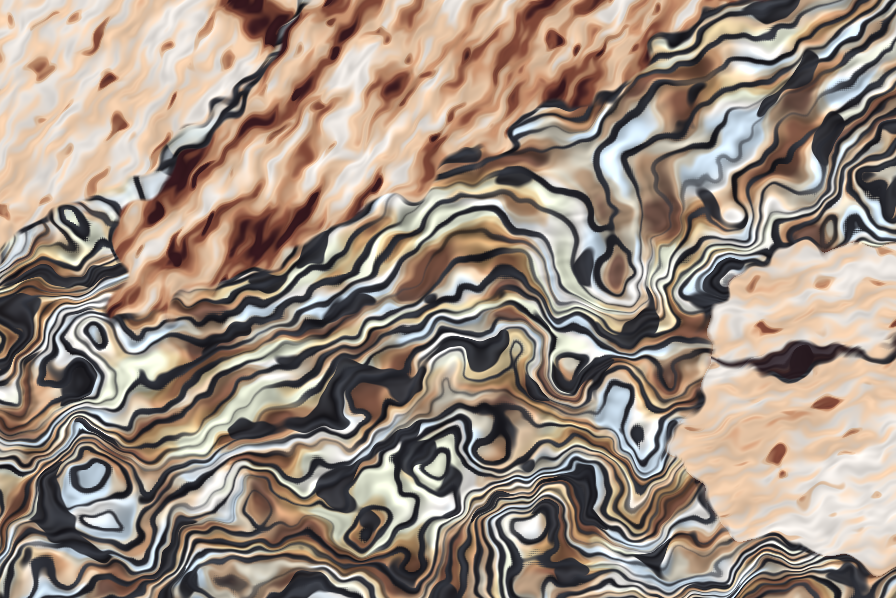
A Shadertoy shader for this texture:

```glsl
// Painted stone: streaked peach slabs set in swirling, dark-veined bands

vec2 hashGradient(vec2 cell) {
    vec3 k = fract(cell.xyx * vec3(0.1031, 0.1030, 0.0973));
    k += dot(k, k.yzx + 33.33);
    float angle = 6.2832 * fract((k.x + k.y) * k.z);
    return vec2(cos(angle), sin(angle));
}

float gradientNoise(vec2 p) {
    vec2 i = floor(p), f = p - i;
    vec2 u = f * f * f * (f * (f * 6.0 - 15.0) + 10.0), e = vec2(0, 1);
    float low = mix(dot(hashGradient(i), f), dot(hashGradient(i + e.yx), f - e.yx), u.x);
    float high = mix(dot(hashGradient(i + e), f - e), dot(hashGradient(i + 1.0), f - 1.0), u.x);
    return 1.5 * mix(low, high, u.y);
}

float fbm(vec2 p) {
    return 0.65 * gradientNoise(p) + 0.35 * gradientNoise(p * 2.1 + 17.3);
}

vec2 noise2(vec2 p) {
    return vec2(gradientNoise(p), gradientNoise(p + 41.7));
}

vec2 turn(vec2 p, float a) {
    return vec2(cos(a) * p.x + sin(a) * p.y, cos(a) * p.y - sin(a) * p.x);
}

// Smooth slab: tone 0 is pale, 1 is dark red
vec3 slabColor(float tone) {
    vec3 c = mix(vec3(0.93, 0.91, 0.89), vec3(0.89, 0.76, 0.64), smoothstep(-0.02, 0.28, tone));
    c = mix(c, vec3(0.75, 0.55, 0.42), smoothstep(0.34, 0.56, tone));
    c = mix(c, vec3(0.48, 0.27, 0.21), smoothstep(0.56, 0.78, tone));
    return mix(c, vec3(0.20, 0.09, 0.11), smoothstep(0.80, 1.05, tone));
}

vec3 bandColor(float pick, float tint) {
    vec3 c = mix(vec3(0.90, 0.89, 0.88), vec3(0.85, 0.75, 0.64), smoothstep(0.32, 0.48, pick));
    c = mix(c, vec3(0.73, 0.56, 0.43), smoothstep(0.53, 0.66, pick));
    c = mix(c, vec3(0.46, 0.31, 0.25), smoothstep(0.70, 0.88, pick));
    c = mix(c, c * vec3(0.88, 0.97, 1.05), smoothstep(0.0, 0.35, tint));
    return mix(c, c * vec3(0.97, 1.0, 0.92), smoothstep(0.0, 0.35, -tint));
}

void mainImage(out vec4 fragColor, in vec2 fragCoord) {
    vec2 p = fragCoord / iResolution.y;
    float pixel = 1.0 / iResolution.y;

    // Brush-like distortion
    vec2 q = p + 0.015 * noise2(p * 13.0) + 0.008 * noise2(p * 31.0);
    vec2 edge = q + 0.035 * noise2(p * 6.0 + 9.0) + 0.022 * noise2(p * 17.0 + 4.0);

    // Slab outlines, positive inside
    float strip = (edge.y - 0.33 - 0.52 * edge.x) * 0.88;
    float vein = (edge.y - 0.58 - 0.3 * edge.x - 1.1 * edge.x * edge.x) / (1.1 + edge.x);
    float veinWidth = mix(0.035, 0.006, smoothstep(0.2, 0.5, p.x));
    float middle = min(min(strip, edge.x - 0.20), -vein - veinWidth);
    float corner = vein - 0.008;
    vec2 b = abs(edge - vec2(1.5, 0.32)) / vec2(0.34, 0.25);
    b *= b;
    float block = (1.0 - pow(dot(b, b), 0.25)) * 0.28;
    float seam = abs(edge.y - 0.41 - 0.12 * (edge.x - 1.3))
        - 0.004 - 0.03 * exp(-pow((edge.x - 1.31) / 0.06, 2.0));
    float slab = max(max(corner, middle), min(block, seam));
    float isRight = step(0.0, block);
    float isMiddle = step(corner, middle) * (1.0 - isRight);

    // Slab streaks
    vec2 s = turn(q, mix(0.93, 0.32, isRight));
    float grain = fbm(s * vec2(6.0, 25.0));
    float fine = gradientNoise(s * vec2(24.0, 70.0) + 5.0);
    float tone = 0.15 + 0.10 * isMiddle + mix(0.38, 1.0, isMiddle) * grain
        + 0.22 * fine + 0.28 * gradientNoise(p * 3.5 + 3.0);
    tone += isMiddle * 0.36 * exp(-9.0 * max(middle, 0.0));
    tone += 0.5 * smoothstep(0.40, 0.75, gradientNoise(s * vec2(18.0, 36.0) + 60.0));
    tone += 0.9 * exp(-pow(length((edge - vec2(0.42, 0.97)) / vec2(0.06, 0.05)), 4.0));
    tone += 0.8 * exp(-pow(length((edge - vec2(1.15, 0.87)) / vec2(0.07, 0.04)), 2.0));
    vec3 slabs = slabColor(tone) * (1.0 + 0.14 * fine);

    // Layer height: calm beside the strip, swirling further away
    vec2 flow = turn(q + 0.06 * noise2(p * 2.3), 0.50);
    float chaos = max(smoothstep(0.16, 0.38, -strip), smoothstep(0.35, 0.15, p.x));
    float height = flow.y + mix(0.025, 0.14, chaos) * gradientNoise(flow * vec2(4.2, 6.0) + 2.0);
    height += mix(0.016, 0.055, chaos) * gradientNoise(q * 11.0 + 30.0);
    height += 0.14 * exp(8.0 * min(block, 0.0));
    vec2 ring = (q - vec2(1.02, 0.43)) / vec2(0.13, 0.19);
    height += 0.25 * exp(-dot(ring, ring));
    float layer = height * 38.0;
    float across = fract(layer);
    float steepness = length(vec2(dFdx(layer), dFdy(layer))) / pixel;

    // Painted layers, changing smoothly in colour
    float pick = 0.50 + 0.60 * gradientNoise(vec2(layer * 0.83 + 0.4, flow.x * 5.0))
        + 0.42 * gradientNoise(q * 10.0 + 50.0);
    vec3 bands = bandColor(pick, gradientNoise(p * 5.0 + layer * 0.3));
    float brush = gradientNoise(vec2(layer * 2.3, flow.x * 15.0));
    float dab = gradientNoise(flow * vec2(22.0, 60.0) + 8.0);
    bands *= 0.94 + 0.12 * cos(6.2832 * (across - 0.4)) + 0.26 * brush + 0.14 * dab;

    // Dark lines of uneven weight, kept slim where layers spread
    float gap = min(across, 1.0 - across);
    float lineId = floor(layer + 0.5);
    float weight = gradientNoise(vec2(lineId * 5.37 + 0.5, flow.x * 6.0));
    float swell = 1.0 + 0.9 * gradientNoise(q * 9.0 + 12.0) + 0.9 * weight;
    float width = clamp(0.0042 * steepness, 0.06, 0.17) * max(swell, 0.25);
    float soft = clamp(max(0.0022, pixel) * steepness, 0.03, 0.2);
    vec3 ink = mix(vec3(0.10, 0.10, 0.12), vec3(0.20, 0.21, 0.24), 0.5 + brush);
    float line = 1.0 - smoothstep(width - soft, width + soft, gap);
    bands = mix(bands, ink, line * mix(0.45, 1.0, smoothstep(-0.45, 0.0, weight)));

    // Ink pools drawn out along the layers
    float pool = gradientNoise(vec2(layer * 0.45, flow.x * 9.0) + 80.0)
        + 0.35 * gradientNoise(q * 15.0 + 33.0) + 0.06 * chaos;
    bands = mix(bands, ink, 0.95 * smoothstep(0.42, 0.50, pool));

    // Pale vein and dark seam
    float inVein = smoothstep(0.025, 0.0, abs(vein + 0.012)) * smoothstep(0.55, 0.45, p.x);
    bands = mix(bands, vec3(0.82, 0.87, 0.91), 0.65 * inVein * smoothstep(0.1, 0.3, gap));
    bands = mix(bands, vec3(0.15, 0.09, 0.11), 0.85 * isRight * smoothstep(0.004, -0.004, seam));

    // Join with a broken dark rim
    float blur = max(0.006, 1.5 * pixel);
    vec3 color = mix(bands, slabs, smoothstep(-blur, blur, slab));
    float rim = smoothstep(0.008, 0.002, abs(slab + 0.003));
    color = mix(color, ink, rim * smoothstep(-0.15, 0.35, gradientNoise(p * 11.0 + 7.0)));
    fragColor = vec4(clamp(color, 0.0, 1.0), 1.0);
}
```
